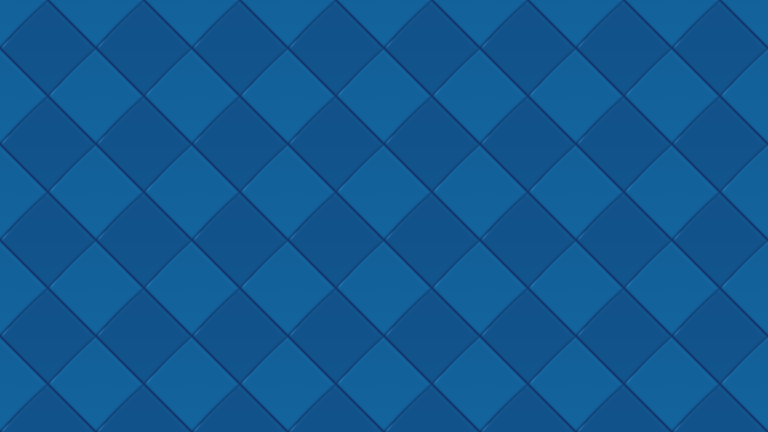
Write a WebGL 1 fragment shader that draws this pattern.

```glsl
precision highp float;
// Blue checkered diamond tiles with dark bevelled seams and small glints.

uniform vec2 u_resolution;

const float PI = 3.14159265;

// Soft-edged line of a given half width.
float stroke(float dist, float halfWidth, float pixel) {
    return clamp((halfWidth - abs(dist)) / pixel + 0.5, 0.0, 1.0)
         * min(1.0, 2.0 * halfWidth / pixel);
}

float glow(float dist, float radius) {
    return exp(-dist * dist / (radius * radius));
}

void main() {
    // Eight repeats across, measured down from the top edge.
    float pixel = 8.0 / u_resolution.x;
    vec2 p = vec2(gl_FragCoord.x, u_resolution.y - gl_FragCoord.y) * pixel;

    // Diagonal axes: x runs down-right, y runs up-right.
    vec2 diag = vec2(p.x + p.y, p.x - p.y);
    diag.x += 0.014 * sin(PI * fract(diag.y + 0.5)); // slightly bowed edges
    vec2 along = fract(diag + 0.5);
    vec2 seam = (fract(diag) - 0.5) * 0.7071;

    // Alternating tiles with smoothed borders.
    vec2 side = clamp(cos(PI * diag) / (4.44 * pixel), -1.0, 1.0);
    float checker = 0.5 + 0.5 * side.x * side.y;
    vec3 color = mix(vec3(0.070, 0.323, 0.543), vec3(0.073, 0.382, 0.606), checker);

    // Gentle slope across each tile.
    color += vec3(0.0, 0.008, 0.008) * (along.x - along.y) * abs(side.x * side.y);

    // Raised rims beside the seams.
    color += vec3(0.008, 0.022, 0.024) * glow(seam.y + 0.030, 0.014);
    color += vec3(0.008, 0.018, 0.020) * glow(seam.x - 0.020, 0.012);

    // Falling seams are deep, rising seams are thin and fade upward.
    color = mix(color, vec3(0.07, 0.26, 0.47), 0.55 * glow(seam.y, 0.018));
    color = mix(color, vec3(0.065, 0.19, 0.40), 0.9 * stroke(seam.y, 0.0085, pixel));
    float rising = mix(0.85, 0.45, along.y);
    color = mix(color, vec3(0.07, 0.27, 0.48), 0.4 * glow(seam.x + 0.006, 0.016));
    color = mix(color, vec3(0.07, 0.21, 0.42), rising * stroke(seam.x, 0.006, pixel));

    // Short glint at the lower end of every rising seam.
    float glint = smoothstep(0.02, 0.06, along.y) * (1.0 - smoothstep(0.08, 0.22, along.y));
    color = mix(color, vec3(0.17, 0.49, 0.70), 0.6 * glint * glow(seam.x - 0.012, 0.009));

    gl_FragColor = vec4(color, 1.0);
}
```
